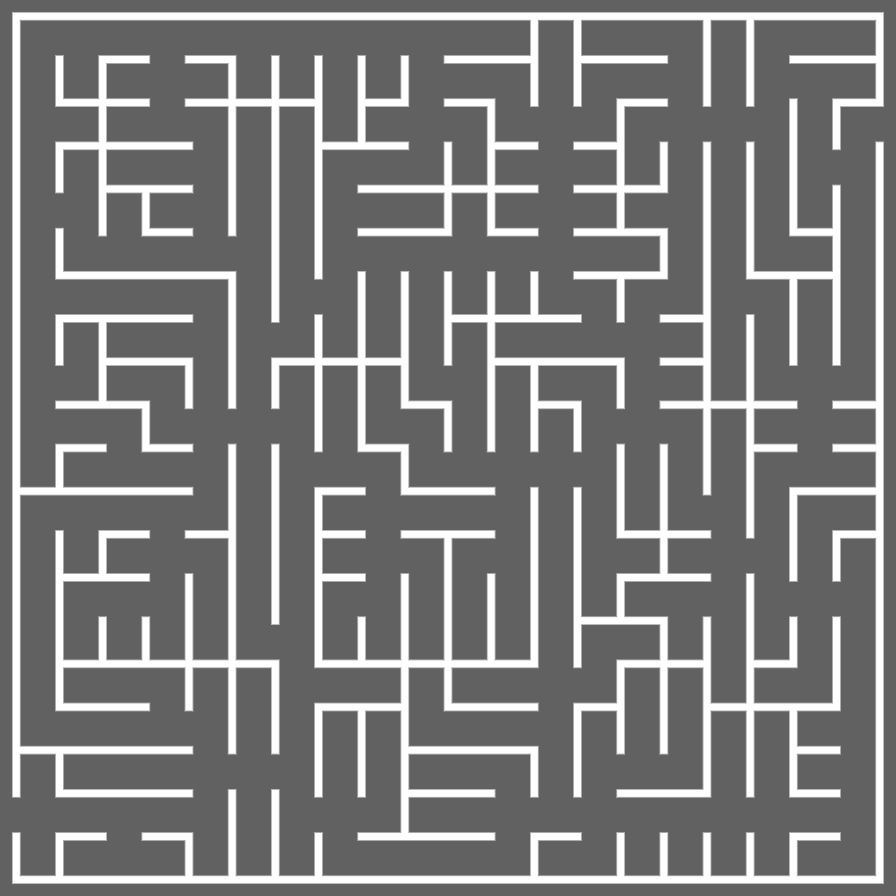
Reproduce this pattern procedurally as a three.js fragment shader.

```glsl
// Draws a square maze of thin white walls on a grey ground, with two openings in its frame.
#define CELLS 20.0          // cells along each side
#define MARGIN 0.0182       // canvas edge to centre of the frame
#define WALL_WIDTH 0.0088   // wall thickness in canvas units
#define EDGE_BLUR 0.002     // width of the smoothed wall edge
#define HEIGHT_SCALE 0.237  // frequency of the field the walls climb
#define AXIS_SCALE 0.293    // frequency of the patches of like direction
#define AXIS_JITTER 0.75    // random share in the choice of direction
#define UPRIGHT_BIAS 0.06   // preference for vertical walls
#define SEED 17.0
#define GROUND_COLOR vec3(0.38)
#define WALL_COLOR vec3(0.995)

varying vec2 vUv;

float hash(vec2 p) {
  vec3 q = fract(vec3(p.xyx) * 0.1031);
  q += dot(q, q.yzx + 33.33);
  return fract((q.x + q.y) * q.z);
}

float cornerSlope(vec2 corner, vec2 offset) {
  float angle = 6.2832 * hash(corner + SEED);
  return dot(vec2(cos(angle), sin(angle)), offset);
}

float gradientNoise(vec2 p) {
  vec2 i = floor(p), f = p - i;
  vec2 u = f * f * f * (f * (f * 6.0 - 15.0) + 10.0);
  vec2 e = vec2(1.0, 0.0);
  return mix(mix(cornerSlope(i, f), cornerSlope(i + e, f - e), u.x),
             mix(cornerSlope(i + e.yx, f - e.yx), cornerSlope(i + 1.0, f - 1.0), u.x), u.y);
}

float height(vec2 post) {
  return gradientNoise(post * HEIGHT_SCALE + 7.31);
}

bool isInterior(vec2 post) {
  return all(greaterThan(post, vec2(0.5))) && all(lessThan(post, vec2(CELLS - 0.5)));
}

// Each inner post grows one wall to a higher neighbour, so walls never close a loop.
vec2 growth(vec2 post) {
  if (!isInterior(post)) return vec2(0.0);
  vec2 e = vec2(1.0, 0.0);
  float here = height(post);
  float right = height(post + e), left = height(post - e);
  float up = height(post + e.yx), down = height(post - e.yx);
  vec2 sideways = right > left ? e : -e;
  vec2 upright = up > down ? e.yx : -e.yx;
  bool canSideways = max(right, left) > here;
  bool canUpright = max(up, down) > here;
  float choice = gradientNoise(post * AXIS_SCALE + 41.7)
               + AXIS_JITTER * (hash(post + 3.0 * SEED) - 0.5);
  if (canUpright && (choice < UPRIGHT_BIAS || !canSideways)) return upright;
  return canSideways ? sideways : vec2(0.0);
}

// Frame walls, left open at one cell low on the left and one high on the right.
bool isFrame(vec2 a, vec2 b) {
  vec2 mid = 0.5 * (a + b);
  vec2 fromCentre = abs(mid - 0.5 * CELLS);
  float reach = max(fromCentre.x, fromCentre.y);
  bool isOpening = distance(mid, vec2(0.0, 1.5)) < 0.1
                || distance(mid, vec2(CELLS, CELLS - 2.5)) < 0.1;
  return abs(reach - 0.5 * CELLS) < 0.1 && !isOpening;
}

bool hasWall(vec2 post, vec2 dir, vec2 ownGrowth) {
  vec2 next = post + dir;
  if (isFrame(post, next)) return true;
  return distance(ownGrowth, dir) < 0.1 || distance(growth(next), -dir) < 0.1;
}

void main() {
  float cellSize = (1.0 - 2.0 * MARGIN) / CELLS;
  vec2 p = (vUv - MARGIN) / cellSize;
  vec2 post = clamp(floor(p + 0.5), 0.0, CELLS);
  vec2 ownGrowth = growth(post);

  // Distance to the square-ended walls that meet at the nearest post.
  float dist = 1.0;
  vec2 dir = vec2(1.0, 0.0);
  for (int i = 0; i < 4; i++) {
    if (hasWall(post, dir, ownGrowth)) {
      vec2 gap = abs(p - post - 0.5 * dir) - 0.5 * abs(dir);
      dist = min(dist, max(gap.x, gap.y));
    }
    dir = vec2(-dir.y, dir.x);
  }

  float edge = dist * cellSize - 0.5 * WALL_WIDTH;
  float wall = clamp(0.5 - edge / EDGE_BLUR, 0.0, 1.0);
  gl_FragColor = vec4(mix(GROUND_COLOR, WALL_COLOR, wall), 1.0);
}
```
